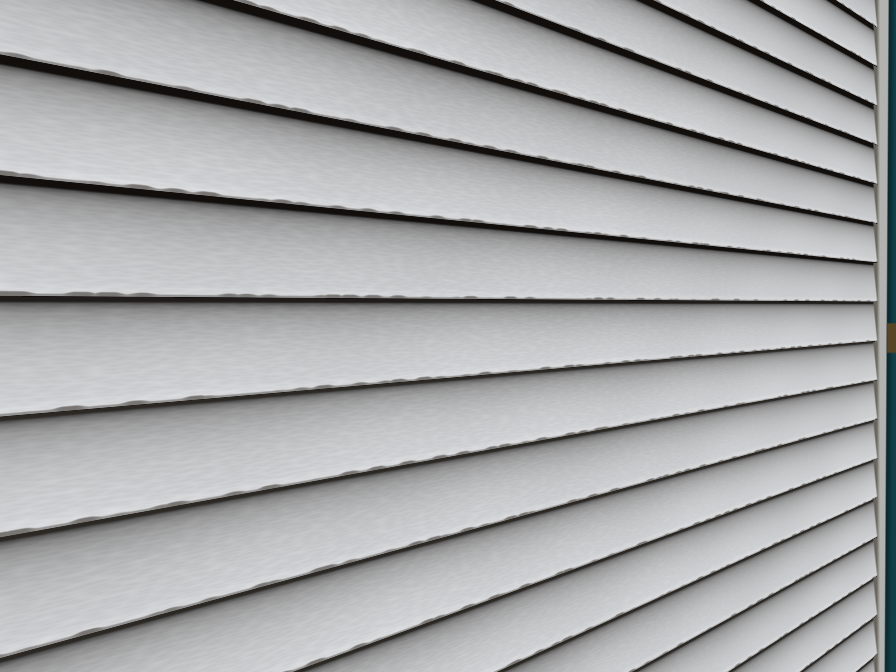
This texture is drawn by a Shadertoy shader. Its source:

```glsl
// Layout, in canvas heights
const float EYE_LEFT = 0.559;       // height of the level lap at the left
const float EYE_SLOPE = -0.0066;
const float COURSE_LEFT = 0.1797;   // course height at the left
const float COURSE_TAPER = 0.0930;  // height lost per unit of x
const float WALL_END = 1.3055;
const float POST_END = 1.3165;
const float POST_LEAN = 0.006;

// Lap profile, in course heights
const float GAP_WIDTH = 0.045;
const float GAP_GROWTH = 0.016;     // wider gap for each course above eye level
const float CONTACT_FADE = 0.035;
const float SHADE_FADE = 0.34;
const float LIP_WIDTH = 0.035;

// Surface
const vec2 GRAIN_SCALE = vec2(9.0, 34.0);
const float GRAIN_DEPTH = 0.045;
const float COURSE_VARIATION = 0.025;

const vec3 PANEL_LIGHT = vec3(0.825, 0.832, 0.842);
const vec3 PANEL_SHADE = vec3(0.500, 0.498, 0.496);
const vec3 LIP_GREY = vec3(0.47, 0.46, 0.45);
const vec3 GAP_BLACK = vec3(0.065, 0.055, 0.048);
const vec3 GAP_BROWN = vec3(0.17, 0.155, 0.14);
const vec3 POST_GREY = vec3(0.70, 0.70, 0.69);
const vec3 POST_SHADE = vec3(0.40, 0.39, 0.36);
const vec3 TEAL = vec3(0.055, 0.20, 0.23);
const vec3 BRACKET = vec3(0.34, 0.27, 0.15);

float hash(vec2 p) {
    p = fract(p * vec2(0.1031, 0.1137));
    p += dot(p, p.yx + 33.33);
    return fract((p.x + p.y) * p.x * 17.3);
}

// Distance to the nearest scattered cell centre
float cellNoise(vec2 p) {
    vec2 cell = floor(p);
    float nearest = 2.0;
    for (int j = -1; j <= 1; j++)
    for (int i = -1; i <= 1; i++) {
        vec2 c = cell + vec2(i, j);
        vec2 centre = c + vec2(hash(c + 71.0), hash(c + 137.0));
        nearest = min(nearest, length(p - centre));
    }
    return nearest;
}

float stepAA(float edge, float x, float width) {
    return smoothstep(edge - width, edge + width, x);
}

vec3 siding(float v, float along, float pixel) {
    float course = floor(v);
    float f = v - course;
    float gap = clamp(GAP_WIDTH - GAP_GROWTH * course, 0.032, 0.12);
    float below = max(f - gap, 0.0);

    // Soft shade under each lap, with a tighter contact shadow
    vec3 color = mix(PANEL_LIGHT, PANEL_SHADE, exp(-below / SHADE_FADE));
    color *= 1.0 - 0.55 * exp(-below / CONTACT_FADE);

    // Embossed grain, faded where it gets finer than a pixel
    vec2 grainPos = vec2(along, v) * GRAIN_SCALE;
    float visible = 1.0 - smoothstep(0.3, 1.0, pixel * GRAIN_SCALE.y);
    color += GRAIN_DEPTH * visible * (cellNoise(grainPos) - 0.48);
    color += COURSE_VARIATION * (hash(vec2(course + 40.0, 9.0)) - 0.5);
    color += 0.008 * sin(along * 2.3 + course * 1.7) * sin(along * 0.9 + v);

    // Bright rolled edge, then the scuffed lip
    color += 0.03 * smoothstep(0.86, 0.95, f);
    float scuff = 1.0 - smoothstep(0.15, 0.5, cellNoise(vec2(along * 5.0, course * 3.0 + 0.5)));
    float lip = stepAA(1.0 - LIP_WIDTH * (0.75 + 0.5 * scuff), f, pixel);
    color = mix(color, LIP_GREY, lip * (0.7 + 0.3 * scuff));

    // Dark gap below the lap
    float dark = 1.0 - stepAA(gap, f, 0.5 * pixel + 0.008);
    dark = max(dark, smoothstep(1.0 - pixel, 1.0, f));
    vec3 gapColor = mix(GAP_BROWN, GAP_BLACK, smoothstep(0.032, 0.06, gap));
    return mix(color, gapColor, dark);
}

void mainImage(out vec4 fragColor, in vec2 fragCoord) {
    vec2 p = fragCoord / iResolution.y;
    float pixel = 1.0 / iResolution.y;

    // Perspective: courses narrow linearly towards the right
    float courseHeight = COURSE_LEFT - COURSE_TAPER * p.x;
    float v = (EYE_LEFT + EYE_SLOPE * p.x - p.y) / courseHeight;
    vec3 color = siding(v, 1.0 / courseHeight, pixel / courseHeight);

    // Corner post, with a sawtooth shadow behind the panel ends
    float panelEnd = WALL_END - 0.006 * (1.0 - fract(v));
    float postShadow = 1.0 - smoothstep(WALL_END - 0.002, WALL_END + 0.005, p.x);
    vec3 post = mix(POST_GREY, POST_SHADE, postShadow);
    color = mix(color, post, stepAA(panelEnd, p.x, pixel));

    // Teal frame and its bracket
    float postEnd = POST_END + POST_LEAN * p.y;
    vec3 frame = TEAL * (0.75 + 0.5 * smoothstep(0.0, 0.012, p.x - postEnd));
    vec2 fromBracket = abs(p - vec2(1.333, 0.497)) - vec2(0.013, 0.022);
    float bracket = max(fromBracket.x, fromBracket.y);
    color = mix(color, frame, stepAA(postEnd, p.x, pixel));
    color = mix(color, BRACKET, 1.0 - stepAA(0.0, bracket, pixel));

    fragColor = vec4(clamp(color, 0.0, 1.0), 1.0);
}
```
